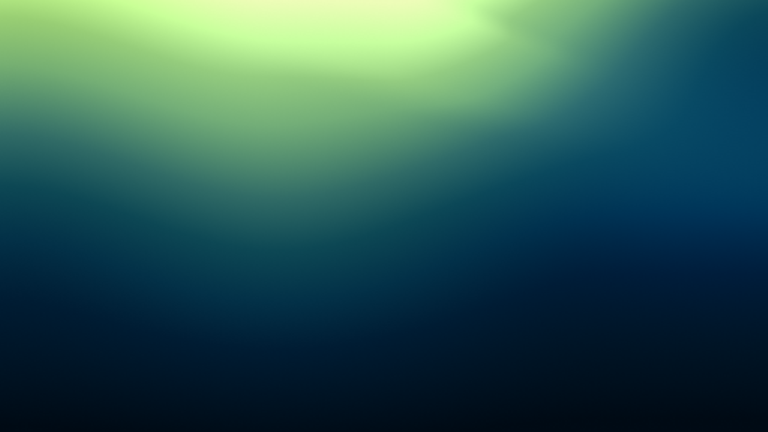
A Shadertoy shader for this background:

```glsl
// Soft green light falling from above into deep blue water, with two faint slanted rays.

const int STOPS = 9;
// Depth of each colour stop, from the surface (0) to the floor (1).
const float STOP_DEPTH[STOPS] = float[](0.0, 0.09, 0.19, 0.30, 0.46, 0.58, 0.70, 0.81, 1.03);
const vec3 STOP_COLOR[STOPS] = vec3[](
    vec3(0.93, 0.99, 0.72), vec3(0.78, 1.00, 0.62), vec3(0.58, 0.80, 0.50),
    vec3(0.45, 0.68, 0.47), vec3(0.19, 0.42, 0.40), vec3(0.05, 0.28, 0.33),
    vec3(0.01, 0.19, 0.28), vec3(0.00, 0.11, 0.20), vec3(0.00, 0.04, 0.08));

const float LEFT_FALLOFF = 0.15;
const float RIGHT_FALLOFF_TOP = 0.57;
const float RIGHT_FALLOFF_DEEP = 0.20;
const vec3 COOL_TINT = vec3(-0.02, 0.01, 0.07);
const vec3 WARM_TINT = vec3(0.02, 0.01, -0.05);

// Rays: a point on the edge (x right, y down, in canvas heights) and the slope.
const vec2 LONG_RAY = vec2(0.93, 0.22);
const float LONG_SLOPE = 0.29;
const vec2 SHORT_RAY = vec2(1.15, 0.055);
const float SHORT_SLOPE = 0.42;
const float GRAIN = 0.004;

float hash(vec2 p) {
    return fract(sin(dot(p, vec2(127.1, 311.7))) * 43758.5453);
}

// Piecewise linear colour ramp over depth.
vec3 waterColor(float depth) {
    vec3 color = STOP_COLOR[0];
    for (int i = 1; i < STOPS; i++) {
        float span = STOP_DEPTH[i] - STOP_DEPTH[i - 1];
        color = mix(color, STOP_COLOR[i], clamp((depth - STOP_DEPTH[i - 1]) / span, 0.0, 1.0));
    }
    return color;
}

// Signed step across a slanted edge, fading away from its anchor.
float rayEdge(vec2 p, vec2 anchor, float slope, float softness, vec2 extent) {
    vec2 d = p - anchor;
    float across = d.y - slope * d.x;
    float fade = exp(-dot(d / extent, d / extent));
    return (smoothstep(-softness, softness, across) * 2.0 - 1.0) * fade;
}

// How much darker each column is than the brightest one.
float sideFalloff(float x, float y) {
    float left = LEFT_FALLOFF * (1.0 - smoothstep(0.0, 0.36, x));
    float top = RIGHT_FALLOFF_TOP * smoothstep(0.5, 1.05, x);
    float deep = RIGHT_FALLOFF_DEEP * smoothstep(0.36, 0.8, x);
    float right = mix(top, deep, smoothstep(0.0, 0.5, y));
    return (left + right) * (1.0 - 0.7 * smoothstep(0.5, 1.0, y));
}

void mainImage(out vec4 fragColor, in vec2 fragCoord) {
    vec2 uv = fragCoord / iResolution.xy;
    float y = 1.0 - uv.y;
    vec2 p = vec2(uv.x * iResolution.x / iResolution.y, y);

    // Light level, bent by the sides and the rays
    float depth = y + sideFalloff(uv.x, y);
    depth += 0.022 * rayEdge(p, LONG_RAY, LONG_SLOPE, 0.05, vec2(0.38, 0.14));
    depth -= 0.025 * rayEdge(p, SHORT_RAY, SHORT_SLOPE, 0.03, vec2(0.20, 0.10));
    vec3 color = waterColor(depth);

    // Cool right side, warm upper left
    float cool = smoothstep(0.45, 0.95, uv.x) * (1.0 - smoothstep(0.4, 0.85, y));
    cool *= smoothstep(-0.15, 0.3, y);
    float warm = (1.0 - smoothstep(0.0, 0.4, uv.x)) * (1.0 - smoothstep(0.0, 0.3, y));
    color += COOL_TINT * cool + WARM_TINT * warm;

    // Fine grain against banding
    color += (hash(floor(uv * vec2(512.0, 288.0))) - 0.5) * GRAIN;
    fragColor = vec4(clamp(color, 0.0, 1.0), 1.0);
}
```
